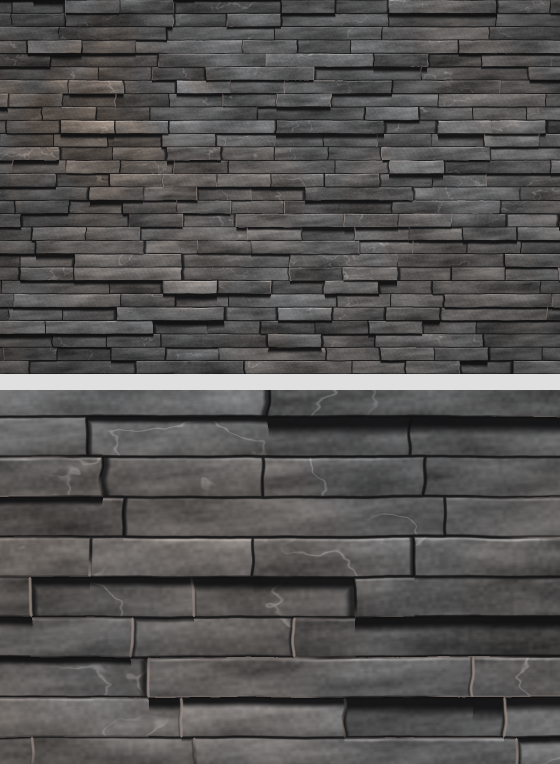
Top: the whole. Bottom: its middle third, enlarged.
Give the GLSL for this texture, as a Shadertoy shader.

```glsl
const float ROWS = 28.0;
const float UNIT_WIDTH = 0.144;   // short stone; long ones are two units
const float JOINT = 0.0011;
const vec3 SHADOW_COLOUR = vec3(0.055, 0.055, 0.06);
const vec3 SLATE = vec3(0.995, 1.0, 1.01);
const vec3 MORTAR = vec3(0.64, 0.58, 0.55);
const vec3 RUST = vec3(1.10, 0.99, 0.91);

struct Stone {
    float toLeft;
    float toRight;
    float seed;
    float depth;
};

float hash(vec2 p) {
    return fract(sin(dot(p, vec2(127.1, 311.7))) * 43758.5453);
}

float noise(vec2 p) {
    vec2 cell = floor(p);
    vec2 f = fract(p);
    f = f * f * (3.0 - 2.0 * f);
    float low = mix(hash(cell), hash(cell + vec2(1.0, 0.0)), f.x);
    float high = mix(hash(cell + vec2(0.0, 1.0)), hash(cell + vec2(1.0, 1.0)), f.x);
    return mix(low, high, f.y);
}

float fbm(vec2 p) {
    float sum = 0.0;
    float amplitude = 0.5;
    for (int i = 0; i < 5; i++) {
        sum += amplitude * noise(p);
        p = mat2(1.6, 1.2, -1.2, 1.6) * p + 9.3;
        amplitude *= 0.5;
    }
    return sum / 0.97;
}

// Stone covering x in a row, with the distances to its two ends
Stone stoneAt(float row, float x) {
    float u = x / UNIT_WIDTH + 10.0 + 8.0 * hash(vec2(row, 3.7));
    float pairStart = 2.0 * floor(u / 2.0);
    bool isLong = hash(vec2(pairStart, row + 0.5)) < 0.52;
    float start = isLong ? pairStart : floor(u);
    float size = isLong ? 2.0 : 1.0;
    float seed = hash(vec2(start, row + 17.0));
    float depth = pow(hash(vec2(start + 41.0, row)), 1.6);
    return Stone((u - start) * UNIT_WIDTH, (start + size - u) * UNIT_WIDTH, seed, depth);
}

// Shadow cast by a neighbour standing prouder than this stone
float castShadow(float dist, float rise, float reach) {
    float len = 0.0015 + reach * max(rise, 0.0);
    return (1.0 - smoothstep(0.35 * len, len, dist)) * smoothstep(-0.1, 0.3, rise);
}

// Thin bright scratches along the middle contour of a noise field
float veins(vec2 p, float width) {
    float ridge = abs(fbm(p) - 0.5);
    return (1.0 - smoothstep(0.0, width, ridge)) * smoothstep(0.55, 0.75, noise(p * 0.9 + 31.0));
}

// Split slate face: broad clouds, slanted clefts and fine grain
float slateTone(vec2 p, float seed) {
    vec2 q = p + seed * vec2(37.0, 19.0);
    float clouds = fbm(q * vec2(9.0, 22.0)) - 0.5;
    float clefts = fbm(vec2(q.x * 14.0 + q.y * 22.0, q.y * 85.0 - q.x * 12.0)) - 0.5;
    float grain = noise(q * 260.0) - 0.5;
    return mix(0.29, 0.43, seed) + 0.30 * clouds + 0.20 * clefts + 0.05 * grain
        + 0.13 * veins(q * vec2(9.0, 15.0), 0.014);
}

vec3 wallColour(vec2 p, float aspect) {
    vec2 q = p;
    q.y += 0.0026 * (fbm(p * vec2(22.0, 9.0)) - 0.5);
    q.x += 0.0040 * (noise(p * vec2(9.0, 70.0)) - 0.5);

    float row = floor(q.y * ROWS);
    float toTop = (row + 1.0) / ROWS - q.y;
    float toBottom = q.y - row / ROWS;
    Stone stone = stoneAt(row, q.x);
    Stone above = stoneAt(row + 1.0, q.x);
    Stone below = stoneAt(row - 1.0, q.x);
    Stone before = stoneAt(row, q.x - stone.toLeft - 0.002);
    Stone after = stoneAt(row, q.x + stone.toRight + 0.002);

    // Face, darkening towards its lower edge
    float tone = slateTone(p, stone.seed) * mix(0.86, 1.07, toBottom * ROWS);
    tone *= 0.93 + 0.12 * stone.depth;

    // Lit upper lip on proud stones
    float proud = smoothstep(-0.05, 0.4, stone.depth - above.depth);
    float lip = smoothstep(0.0, 0.0015, toTop) * (1.0 - smoothstep(0.002, 0.0045, toTop));
    tone += 0.17 * lip * proud * (0.4 + noise(p * vec2(35.0, 8.0)));

    // Warm weathering, strongest at the upper left
    float stain = smoothstep(0.45, 0.75, fbm(p * 4.0 + 5.0));
    stain *= mix(0.35, 1.0, smoothstep(0.9, 0.1, length(p - vec2(0.1, 0.9))));
    vec3 colour = tone * mix(SLATE, RUST, stain);

    // Shadows from the stones around
    float shade = castShadow(toTop, above.depth - stone.depth, 0.024);
    shade = max(shade, 0.8 * castShadow(stone.toLeft, before.depth - stone.depth, 0.011));
    shade = max(shade, 0.8 * castShadow(stone.toRight, after.depth - stone.depth, 0.011));
    shade = max(shade, 0.55 * castShadow(toBottom, below.depth - stone.depth, 0.002));
    colour = mix(colour, SHADOW_COLOUR, 0.93 * shade);

    // Joints: dark gaps with patches of pale mortar
    float sideDist = min(stone.toLeft, stone.toRight);
    float gap = min(min(toTop, toBottom), sideDist);
    float joint = 1.0 - smoothstep(0.4 * JOINT, 1.8 * JOINT, gap);
    float dusty = smoothstep(0.50, 0.68, fbm(p * vec2(8.0, 11.0) + 2.0));
    dusty *= sideDist < min(toTop, toBottom) ? 0.8 : 0.6 * proud;
    colour = mix(colour, mix(SHADOW_COLOUR, MORTAR, dusty), 0.85 * joint);

    // Soft falloff towards the borders
    vec2 centred = (p - vec2(0.54 * aspect, 0.54)) / vec2(aspect, 1.0);
    return colour * (1.13 - 0.65 * dot(centred, centred));
}

void mainImage(out vec4 fragColor, in vec2 fragCoord) {
    float aspect = iResolution.x / iResolution.y;
    vec3 sum = vec3(0.0);
    // Four samples per pixel smooth every edge
    for (int i = 0; i < 4; i++) {
        vec2 offset = vec2(i % 2, i / 2) * 0.5 - 0.25;
        sum += wallColour((fragCoord + offset) / iResolution.y, aspect);
    }
    fragColor = vec4(clamp(sum / 4.0, 0.0, 1.0), 1.0);
}
```
